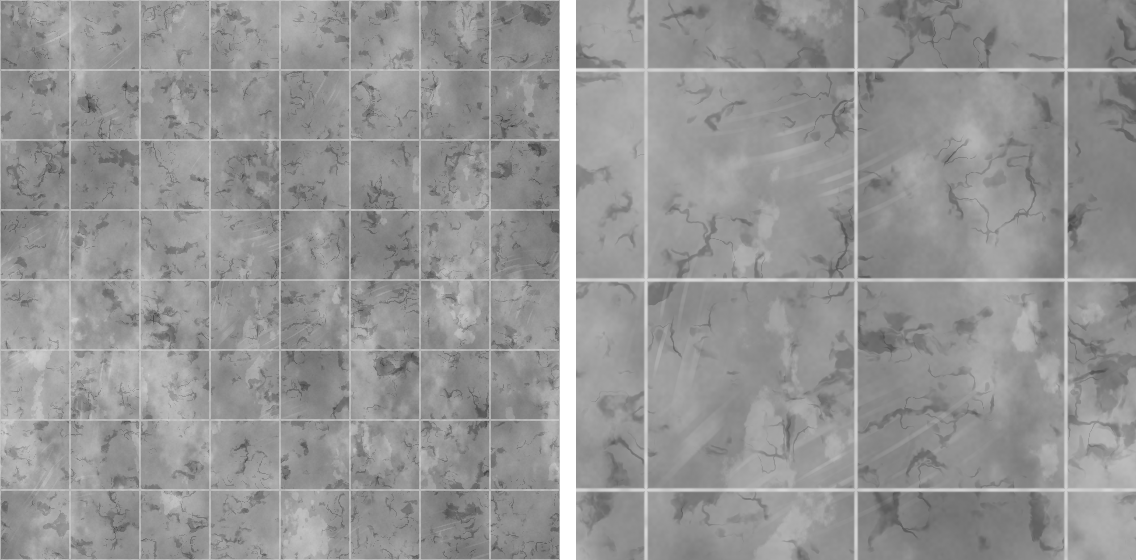
Left: the whole. Right: its middle third, enlarged.
Give the GLSL for this texture, as a three.js fragment shader.

```glsl
// Grid of eight by eight worn grey concrete tiles with pale thin joints, stains, cracks and scratches.
varying vec2 vUv;

const float TILES = 8.0;
const float TAU = 6.2831853;

float hash(vec2 p) {
  vec3 q = fract(p.xyx * vec3(0.1031, 0.1030, 0.0973));
  q += dot(q, q.yzx + 33.33);
  return fract((q.x + q.y) * q.z);
}

// Value noise that wraps after a whole number of cells
float noise(vec2 p, vec2 period, float seed) {
  vec2 i = floor(p), f = fract(p);
  f = f * f * f * (f * (f * 6.0 - 15.0) + 10.0);
  vec2 a = mod(i, period) + seed, b = mod(i + 1.0, period) + seed;
  return mix(mix(hash(a), hash(vec2(b.x, a.y)), f.x),
             mix(hash(vec2(a.x, b.y)), hash(b), f.x), f.y);
}

// Layered wrapping noise, centred on one half
float fbm(vec2 uv, vec2 period, float seed) {
  float sum = 0.0, weight = 0.5, total = 0.0;
  for (int i = 0; i < 5; i++) {
    sum += weight * noise(uv * period + 0.37 * float(i), period, seed + float(i) * 7.3);
    total += weight;
    weight *= 0.55;
    period *= 2.0;
  }
  return sum / total;
}

// Broken thin lines along the middle level of the noise
float veins(vec2 uv, float cells, float seed) {
  float ridge = abs(noise(uv * cells, vec2(cells), seed) - 0.5);
  return 1.0 - smoothstep(0.015, 0.075, ridge);
}

// Clusters of fine, slightly bent parallel scratches
float scratches(vec2 uv) {
  float sum = 0.0;
  for (int i = 0; i < 36; i++) {
    float id = float(i) + 1.0;
    vec2 d = fract(uv - vec2(hash(vec2(id, 3.1)), hash(vec2(id, 8.7))) + 0.5) - 0.5;
    if (dot(d, d) > 0.03) continue;
    float angle = mix(0.2, 1.5, hash(vec2(id, 14.2)));
    vec2 q = vec2(dot(d, vec2(cos(angle), sin(angle))), dot(d, vec2(-sin(angle), cos(angle))));
    q.y -= mix(-3.0, 3.0, hash(vec2(id, 21.9))) * q.x * q.x;
    vec2 e = q / vec2(mix(0.025, 0.06, hash(vec2(id, 30.4))), 0.025);
    float lines = noise(q * vec2(22.0, 270.0) + 40.0, vec2(512.0), id);
    sum += smoothstep(0.68, 0.95, lines) * exp(-dot(e, e));
  }
  return min(sum, 1.0);
}

void main() {
  vec2 uv = vUv;
  vec2 tile = mod(floor(uv * TILES), TILES);
  float tileRandom = hash(tile + 51.7);
  float tileSeed = floor(tileRandom * 90.0) + 100.5;

  // Cloudy base, with part of the shade changing at each tile
  float shade = 0.563 + 0.018 * cos(TAU * (uv.x - 0.28));
  shade += 0.26 * (fbm(uv, vec2(6.0, 5.0), 2.6) - 0.5);
  shade += 0.17 * (fbm(uv, vec2(18.0, 16.0), tileSeed) - 0.5);
  shade += 0.03 * (tileRandom - 0.5);

  // Ragged pale streaks, mostly running down the left part
  float fine = fbm(uv, vec2(70.0, 60.0), 9.4) - 0.5;
  float offset = fract(uv.x - 0.3 + 0.5) - 0.5;
  float column = exp(-offset * offset * 400.0) + 0.4 * exp(-pow(abs(offset + 0.18) * 14.0, 2.0));
  float pale = fbm(uv, vec2(9.0, 4.0), 37.2) + 0.13 * column + 0.16 * fine;
  shade += 0.11 * smoothstep(0.58, 0.78, pale);
  float chip = fbm(uv, vec2(13.0, 7.0), tileSeed + 31.0) + 0.08 * column + 0.2 * fine;
  shade += 0.07 * smoothstep(0.71, 0.75, chip);

  // Dark cracks and pitted stains, different on each tile
  vec2 warp = vec2(fbm(uv, vec2(34.0), 5.8), fbm(uv, vec2(34.0), 63.1)) - 0.5;
  vec2 bent = uv + 0.028 * warp;
  float cluster = fbm(uv, vec2(30.0), tileSeed + 12.0);
  float crack = veins(bent, 42.0, tileSeed + 3.0) * smoothstep(0.5, 0.65, cluster);
  crack += 0.7 * veins(bent, 88.0, tileSeed + 5.0) * smoothstep(0.54, 0.68, cluster);
  shade -= 0.13 * min(crack, 1.0);
  float stain = fbm(bent, vec2(26.0, 32.0), tileSeed + 47.0);
  shade -= 0.12 * smoothstep(0.67, 0.76, stain);
  float pit = noise(bent * 120.0, vec2(120.0), 71.6);
  shade -= 0.07 * smoothstep(0.8, 0.95, pit) * smoothstep(0.46, 0.6, cluster);

  // Pale scratches and fine grain
  shade += 0.07 * scratches(uv);
  shade += 0.05 * fine + 0.018 * (noise(uv * 400.0, vec2(400.0), 4.9) - 0.5);

  // Thin joints between tiles
  vec2 edge = (0.5 - abs(fract(uv * TILES) - 0.5)) / TILES;
  float joint = 1.0 - smoothstep(0.0003, 0.0018, min(edge.x, edge.y));
  float jointShade = 0.8 + 0.08 * (noise(uv * 160.0, vec2(160.0), 16.3) - 0.5);
  shade = mix(clamp(shade, 0.2, 0.8), jointShade, joint);

  gl_FragColor = vec4(vec3(shade), 1.0);
}
```
